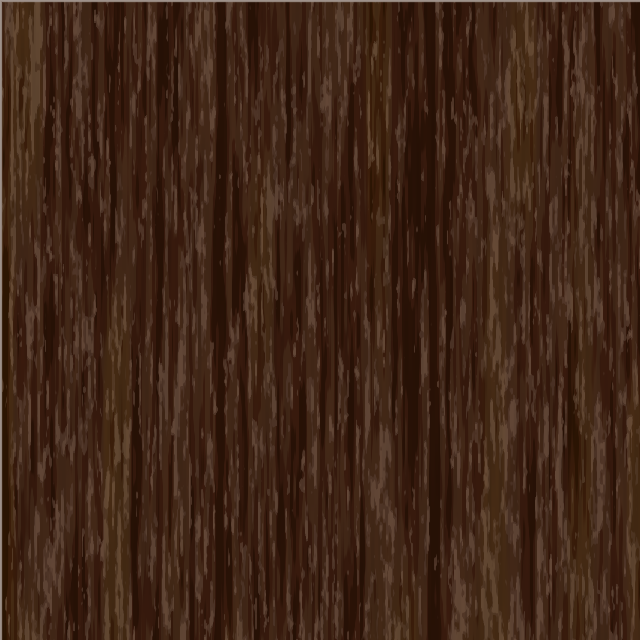
Write a Shadertoy shader that draws this texture.

```glsl
// Dark brown wood with fine vertical grain, pale flecks and long dark seams.

const vec3 SEAM_BROWN  = vec3(0.155, 0.068, 0.022);
const vec3 RED_BROWN   = vec3(0.210, 0.098, 0.050);
const vec3 MID_BROWN   = vec3(0.252, 0.150, 0.088);
const vec3 PALE_BROWN  = vec3(0.300, 0.200, 0.148);
const vec3 FLECK_BROWN = vec3(0.368, 0.265, 0.205);
const vec3 RIM_GREY    = vec3(0.62, 0.57, 0.54);
const vec3 OLIVE_TINT  = vec3(0.012, 0.012, -0.014);

// Tone levels, in standard deviations, where one brown gives way to the next
const float RED_LEVEL   = -1.35;
const float MID_LEVEL   = -0.36;
const float PALE_LEVEL  = 0.54;
const float FLECK_LEVEL = 1.18;
const float SOFTNESS    = 0.16;

const float BOARD_WIDTH = 1.0 / 3.0;
const float RIM_WIDTH   = 0.0035;
const float STREAK_STD  = 0.232;

float hash(vec2 p) {
    vec3 q = fract(p.xyx * vec3(0.1031, 0.1030, 0.0973));
    q += dot(q, q.yzx + 33.33);
    return fract((q.x + q.y) * q.z);
}

// Smooth random value along one column, each column starting at its own height
float columnNoise(float column, float y, float seed) {
    y += 17.0 * hash(vec2(column, seed + 5.3));
    float cell = floor(y);
    float t = smoothstep(0.0, 1.0, y - cell);
    vec2 key = vec2(column + seed * 13.0, cell + seed * 7.0);
    return mix(hash(key), hash(key + vec2(0.0, 1.0)), t);
}

// Vertical streaks with crisp sides, scaled to zero mean and unit deviation
float streaks(vec2 uv, vec2 frequency, float seed) {
    vec2 p = uv * frequency;
    float column = floor(p.x);
    float side = smoothstep(0.25, 0.75, p.x - column);
    float value = mix(columnNoise(column, p.y, seed),
                      columnNoise(column + 1.0, p.y, seed), side);
    return (value - 0.5) / STREAK_STD;
}

// Dark line repeated once per board
float seam(float x, float phase, float halfWidth) {
    float d = abs(mod(x - phase + 0.5 * BOARD_WIDTH, BOARD_WIDTH) - 0.5 * BOARD_WIDTH);
    return 1.0 - smoothstep(0.4 * halfWidth, 1.4 * halfWidth, d);
}

float step2(float level, float tone) {
    return smoothstep(level - SOFTNESS, level + SOFTNESS, tone);
}

void mainImage(out vec4 fragColor, in vec2 fragCoord) {
    vec2 uv = fragCoord / iResolution.xy;

    // Slow bands, long fibres and shorter strands
    float bands = streaks(uv, vec2(22.0, 1.8), 1.0);
    float base = 0.50 * bands
               + 0.55 * streaks(uv, vec2(120.0, 1.6), 2.0)
               + 0.48 * streaks(uv, vec2(95.0, 7.0), 3.0)
               + 0.46 * streaks(uv, vec2(200.0, 14.0), 4.0);

    // Seams between and inside the boards, broken up along their length
    float wear = 0.8 + 0.25 * streaks(uv, vec2(60.0, 5.0), 5.0);
    float seams = 1.9 * seam(uv.x, 0.009, 0.008)
                + 0.7 * seam(uv.x, 0.014, 0.022)
                + 1.5 * seam(uv.x, 0.191, 0.0025)
                + 1.0 * seam(uv.x, 0.246, 0.0025);
    base -= seams * clamp(wear, 0.3, 1.2);

    // Short pale flecks with ragged ends
    float flecks = 0.50 * base
                 + 0.78 * streaks(uv, vec2(215.0, 22.0), 6.0)
                 + 0.34 * streaks(uv, vec2(250.0, 90.0), 7.0);

    // Layered browns
    vec3 color = mix(SEAM_BROWN, RED_BROWN, step2(RED_LEVEL, base));
    color = mix(color, MID_BROWN, step2(MID_LEVEL, base));
    color = mix(color, PALE_BROWN, step2(PALE_LEVEL, flecks));
    color = mix(color, FLECK_BROWN, step2(FLECK_LEVEL, flecks));
    color += OLIVE_TINT * smoothstep(0.2, 1.6, bands);
    color *= 1.0 + 0.03 * streaks(uv, vec2(170.0, 9.0), 8.0);

    // Thin pale rim along the left and top edges
    float rim = min(uv.x, 1.0 - uv.y);
    color = mix(RIM_GREY, color, smoothstep(0.5 * RIM_WIDTH, 1.3 * RIM_WIDTH, rim));

    fragColor = vec4(color, 1.0);
}
```
